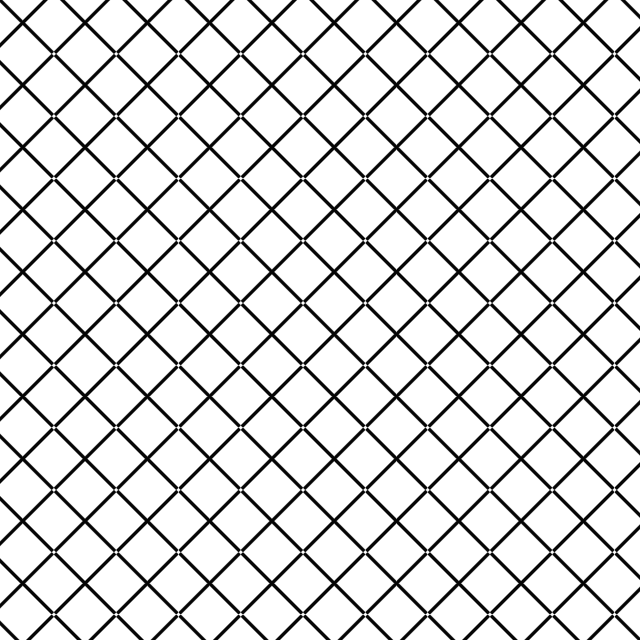
This pattern is drawn by a Shadertoy shader. Its source:

```glsl
// Diagonal black lattice on white, with a small white diamond at every second crossing.

const float PERIOD = 0.09733;               // repeat size, as a share of canvas height
const vec2  DIAMOND_ORIGIN = vec2(0.3762, 0.6238);
const float LINE_HALF_WIDTH = 0.0271;       // in units of one repeat
const float DIAMOND_HALF_SIDE = 0.0235;     // in units of one repeat
const vec3  PAPER = vec3(1.0);
const vec3  INK = vec3(0.02);

// Signed offset from the nearest whole number
vec2 centeredRepeat(vec2 p) {
    return fract(p + 0.5) - 0.5;
}

// Coordinates along the two diagonals, unscaled
vec2 diagonals(vec2 p) {
    return vec2(p.x + p.y, p.x - p.y);
}

// Distance to both families of diagonal lines
float latticeDistance(vec2 p, float halfWidth) {
    vec2 d = abs(centeredRepeat(diagonals(p))) * sqrt(0.5);
    return min(d.x, d.y) - halfWidth;
}

// Distance to a square standing on its corner, one per repeat
float diamondDistance(vec2 p, float halfSide) {
    vec2 d = abs(diagonals(centeredRepeat(p))) * sqrt(0.5);
    return max(d.x, d.y) - halfSide;
}

// Smooth-edged fill of a distance field
float coverage(float distanceToEdge, float softness) {
    return 1.0 - smoothstep(-softness, softness, distanceToEdge);
}

void mainImage(out vec4 fragColor, in vec2 fragCoord) {
    vec2 p = (fragCoord / iResolution.y - DIAMOND_ORIGIN) / PERIOD;
    float softness = 0.75 / (PERIOD * iResolution.y);

    // Lines, with the diamonds cut out of their crossings
    float lines = coverage(latticeDistance(p, LINE_HALF_WIDTH), softness);
    float diamonds = coverage(diamondDistance(p, DIAMOND_HALF_SIDE), softness);
    fragColor = vec4(mix(PAPER, INK, lines * (1.0 - diamonds)), 1.0);
}
```
